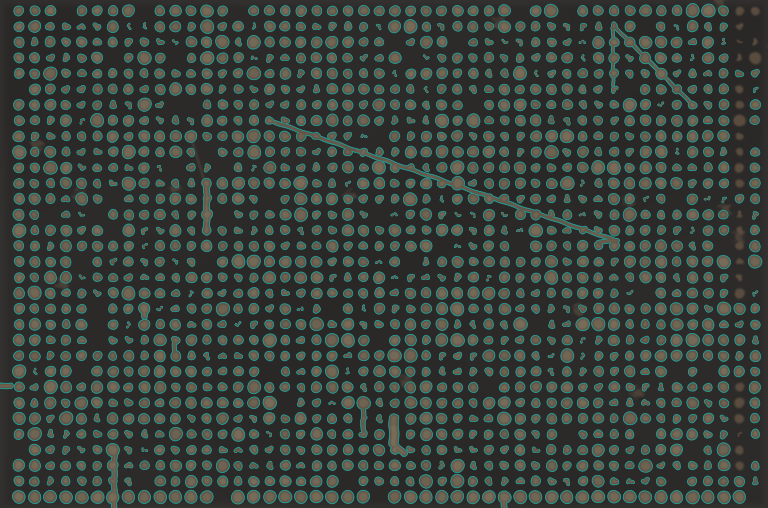
Write a Shadertoy shader that draws this pattern.

```glsl
// Scanned plate with a 48 x 32 grid of outlined round colonies, scratches and smudges.

float hash(vec2 p) {
    vec3 q = fract(p.xyx * vec3(0.1031, 0.1030, 0.0973));
    q += dot(q, q.yzx + 33.33);
    return fract((q.x + q.y) * q.z);
}

// Cellular noise: distance to the nearest seed, and that seed's random value
vec2 cellular(vec2 p) {
    vec2 cell = floor(p), nearest = vec2(9.0, 0.0);
    for (int y = -1; y <= 1; y++)
    for (int x = -1; x <= 1; x++) {
        vec2 c = cell + vec2(x, y);
        vec2 seed = c + 0.2 + 0.6 * vec2(hash(c + 11.0), hash(c + 47.0));
        float dist = length(p - seed);
        if (dist < nearest.x) nearest = vec2(dist, hash(c + 83.0));
    }
    return nearest;
}

float capsule(vec2 p, vec2 a, vec2 b, float radius) {
    vec2 ab = b - a;
    float t = clamp(dot(p - a, ab) / dot(ab, ab), 0.0, 1.0);
    return length(p - a - ab * t) - radius;
}

// Colony radius: paired neighbours are alike, the plate border grows larger
float colonyRadius(vec2 id) {
    float size = mix(hash(id + 5.0), hash(floor(id / 2.0) + 61.0), 0.35);
    float r = mix(0.17, 0.40, size);
    if (hash(id + 23.0) < 0.05) r = 0.12;
    if (hash(id + 31.0) < 0.05) r = 0.42;
    if (id.y < 0.5) r = max(r, 0.36) + 0.04;
    if (id.x < 0.5 || id.y > 30.5) r = max(r, 0.31);
    return r;
}

float colony(vec2 f, vec2 id, float r) {
    float phase = 6.283 * hash(id + 71.0);
    vec2 v = f - 0.05 * (vec2(hash(id + 3.0), hash(id + 9.0)) - 0.5);
    float a = atan(v.y, v.x);
    float rough = mix(0.07, 0.012, smoothstep(0.15, 0.30, r));
    float wobble = sin(2.0 * a + phase) + 0.7 * sin(3.0 * a - 2.0 * phase);
    return length(v) - r - rough * wobble;
}

float scratches(vec2 p) {
    p += 0.025 * vec2(sin(p.y * 5.0), sin(p.x * 4.0));
    // Long diagonal and the upper right wedge
    float d = capsule(p, vec2(17.24, 24.71), vec2(39.3, 17.05), 0.12);
    d = min(d, capsule(p, vec2(38.2, 16.95), vec2(39.4, 17.05), 0.14));
    d = min(d, capsule(p, vec2(39.15, 30.8), vec2(44.06, 25.86), 0.11));
    d = min(d, capsule(p, vec2(39.15, 30.8), vec2(39.15, 26.95), 0.09));
    // Upright streaks
    d = min(d, capsule(p, vec2(13.2, 20.7), vec2(13.2, 17.6), 0.19));
    d = min(d, capsule(p, vec2(7.3, 3.6), vec2(7.3, -0.5), 0.17));
    d = min(d, capsule(p, vec2(23.2, 6.4), vec2(23.2, 4.9), 0.14));
    d = min(d, capsule(p, vec2(11.15, 10.6), vec2(11.15, 9.6), 0.13));
    d = min(d, capsule(p, vec2(9.2, 12.9), vec2(9.2, 12.2), 0.18));
    d = min(d, capsule(p, vec2(32.2, 0.9), vec2(32.2, -0.5), 0.18));
    // Bent smear and the left edge nick
    d = min(d, capsule(p, vec2(25.15, 5.7), vec2(25.15, 4.1), 0.30));
    d = min(d, capsule(p, vec2(25.15, 4.1), vec2(25.8, 3.5), 0.20));
    return min(d, capsule(p, vec2(-0.5, 7.8), vec2(0.7, 7.8), 0.17));
}

void mainImage(out vec4 fragColor, in vec2 fragCoord) {
    // One unit is one grid step
    vec2 uv = fragCoord / iResolution.xy;
    vec2 p = uv * vec2(49.04, 32.39);
    float px = 49.04 / iResolution.x;
    vec2 grid = p - vec2(0.713, 0.204);
    vec2 id = floor(grid), f = fract(grid) - 0.5;

    vec3 agar = vec3(0.170, 0.163, 0.158);
    vec3 rim = vec3(0.38, 0.32, 0.26);
    vec3 core = vec3(0.45, 0.405, 0.335);
    vec3 outline = vec3(0.16, 0.57, 0.545);

    // Dish: faint haze and a paler margin
    float margin = min(min(uv.x, 1.0 - uv.x) * 1.5, min(uv.y, 1.0 - uv.y));
    vec3 col = agar * (1.0 + 0.03 * sin(uv.x * 7.0 + 2.0 * sin(uv.y * 5.0)));
    col += 0.025 * (1.0 - smoothstep(0.0, 0.02, margin));

    // Brown smudges and a faint trail above the left streak
    vec2 spot = cellular(p / 3.0);
    float ragged = 0.025 * (sin(p.x * 9.0 + 2.0 * sin(p.y * 7.0)) + sin(p.y * 11.0));
    float smudge = (1.0 - smoothstep(0.04, 0.18, spot.x + ragged)) * step(0.93, spot.y);
    float trail = 1.0 - smoothstep(0.0, 0.15, capsule(p, vec2(12.26, 23.4), vec2(13.1, 20.7), 0.02));
    col = mix(col, rim, max(0.55 * smudge, 0.35 * trail));

    // Colonies: a few missing, some near the right side blurred and unlined
    float d = scratches(p);
    bool inside = id.x >= 0.0 && id.x < 48.0 && id.y >= 0.0 && id.y < 32.0;
    if (inside && hash(id + 97.0) > 0.04) {
        float r = colonyRadius(id);
        float body = colony(f, id, r);
        bool unlined = (id.x == 46.0 && hash(id + 41.0) > 0.2) || (id.x == 47.0 && id.y > 27.0);
        if (unlined) col = mix(col, rim, 0.85 * (1.0 - smoothstep(-0.16, 0.08, body)));
        else d = min(d, body);
    }

    // Domed fill, then the thin outline
    float dome = smoothstep(0.0, 0.24, -d);
    vec3 fill = mix(rim, core, dome) * (0.95 + 0.1 * hash(id + 17.0));
    col = mix(col, fill, 1.0 - smoothstep(-0.5 * px, 0.5 * px, d));
    float line = 1.0 - smoothstep(0.036 - 0.5 * px, 0.036 + 0.5 * px, abs(d));
    col = mix(col, outline, line);

    fragColor = vec4(col, 1.0);
}
```
